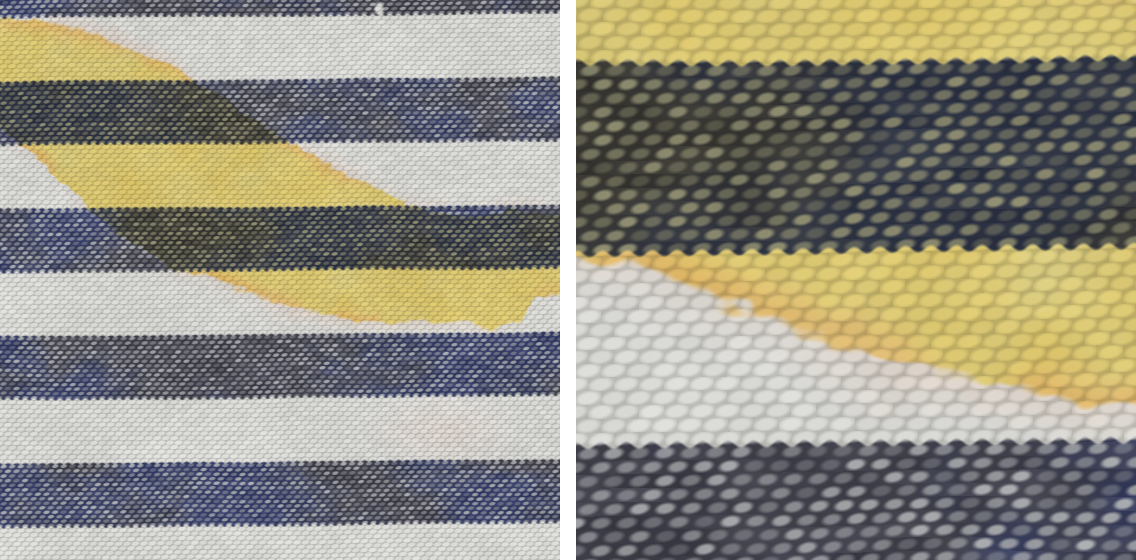
Left, the full canvas; right, a detail of the centre.
This texture is drawn by a WebGL 1 fragment shader. Its source:

```glsl
precision highp float;

uniform vec2 u_resolution;

float hash(vec2 p) {
  p = fract(p * vec2(0.1731, 0.2197));
  p += dot(p, p.yx + 31.32);
  return fract((p.x + p.y) * p.x * 7.13);
}

float noise(vec2 p) {
  vec2 i = floor(p), f = fract(p);
  f = f * f * (3.0 - 2.0 * f);
  return mix(mix(hash(i), hash(i + vec2(1.0, 0.0)), f.x),
             mix(hash(i + vec2(0.0, 1.0)), hash(i + vec2(1.0, 1.0)), f.x), f.y);
}

float fbm(vec2 p) {
  float sum = 0.0, amp = 0.5;
  for (int i = 0; i < 4; i++) {
    sum += amp * noise(p);
    p = p * 2.03 + 17.3;
    amp *= 0.5;
  }
  return sum;
}

// Positive inside the sweeping brush mark; p.y runs downward
float brushDepth(vec2 p) {
  float top = 0.04 + 0.34 * smoothstep(0.05, 0.85, p.x);
  float bottom = 0.578 - 0.36 * pow(max(1.0 - p.x / 0.8, 0.0), 2.5);
  bottom -= 0.05 * smoothstep(0.925, 0.96, p.x);
  float ragged = 0.035 * (fbm(p * vec2(16.0, 22.0)) - 0.47);
  ragged += 0.008 * (noise(p * vec2(66.0, 123.0)) - 0.5);
  return min(p.y - top, bottom - p.y) + ragged;
}

void main() {
  vec2 uv = gl_FragCoord.xy / u_resolution;
  float px = 1.0 / u_resolution.y;
  vec2 p = vec2(uv.x, 1.0 - uv.y);

  // Slightly tilted, uneven cloth
  vec2 cloth = p + vec2(0.0, 0.008 * p.x);
  cloth += 0.003 * (vec2(noise(p * 9.0), noise(p * 9.0 + 40.0)) - 0.5);

  // Staggered weave cells
  vec2 grid = cloth * vec2(66.0, 123.0);
  float row = floor(grid.y);
  grid.x += 0.5 * mod(row, 2.0);
  vec2 cell = floor(grid);
  vec2 q = fract(grid) - 0.5;
  q.x += 0.25 * q.y;
  float knot = length(q * vec2(1.1, 1.0));
  float thread = hash(cell);
  float patches = fbm(p * vec2(7.0, 10.0) + 5.0);

  // Light stripe: pale bricks with soft shadowed gaps
  float brick = 1.0 - smoothstep(0.3, 0.65, knot);
  vec3 pale = mix(vec3(0.73, 0.73, 0.715), vec3(0.865, 0.865, 0.85), brick);
  pale += 0.04 * (thread - 0.5) + 0.06 * (patches - 0.47);
  float blush = 1.0 - smoothstep(0.0, 0.16, length((p - vec2(0.79, 0.77)) * vec2(1.0, 2.0)));
  pale *= mix(vec3(1.0), vec3(1.01, 0.975, 0.965), blush);

  // Dark stripe: navy warp flecked with light weft
  float fleck = 1.0 - smoothstep(0.22, 0.54, knot);
  fleck *= 0.35 + 0.65 * thread;
  vec3 navy = mix(vec3(0.25, 0.25, 0.29), vec3(0.21, 0.24, 0.40), smoothstep(0.3, 0.65, patches));
  vec3 dark = mix(navy, vec3(0.65, 0.66, 0.67), fleck);
  dark += 0.08 * (noise(vec2(p.x * 30.0, row)) - 0.5);

  // Stripes with scalloped thread edges
  float scallop = 0.0018 * cos(6.2832 * 66.0 * cloth.x);
  float phase = fract((cloth.y - 0.146 + scallop) / 0.2275);
  float edge = (0.248 - abs(phase - 0.248)) * 0.2275;
  edge = max(edge, (phase - 1.0) * 0.2275);
  float stripe = smoothstep(-px - 0.0008, px + 0.0008, edge);

  // Small worn nick in the uppermost dark stripe
  float nick = length((p - vec2(0.677, 0.016)) * vec2(1.5, 1.0));
  stripe *= smoothstep(0.006, 0.016, nick);
  vec3 color = mix(pale, dark, stripe);

  // Yellow dye with a pink halo and patchy orange rim
  float depth = brushDepth(p);
  float dye = smoothstep(-0.002 - px, 0.002 + px, depth);
  float rim = (1.0 - smoothstep(0.0, 0.035, depth)) * smoothstep(0.35, 0.65, noise(p * 14.0));
  vec3 yellow = mix(vec3(1.0, 0.915, 0.54), vec3(1.02, 0.85, 0.52), rim);
  yellow += vec3(0.0, 0.06, 0.16) * (fbm(p * 18.0 + 9.0) - 0.47);
  vec3 tint = mix(yellow, vec3(0.86, 0.84, 0.66), stripe);
  float halo = smoothstep(-0.035, 0.0, depth) * (1.0 - stripe) * noise(p * 11.0 + 3.0);
  color *= mix(vec3(1.0), vec3(1.02, 0.93, 0.88), 0.6 * halo * (1.0 - dye));
  color *= mix(vec3(1.0), tint, dye);

  gl_FragColor = vec4(clamp(color, 0.0, 1.0), 1.0);
}
```
